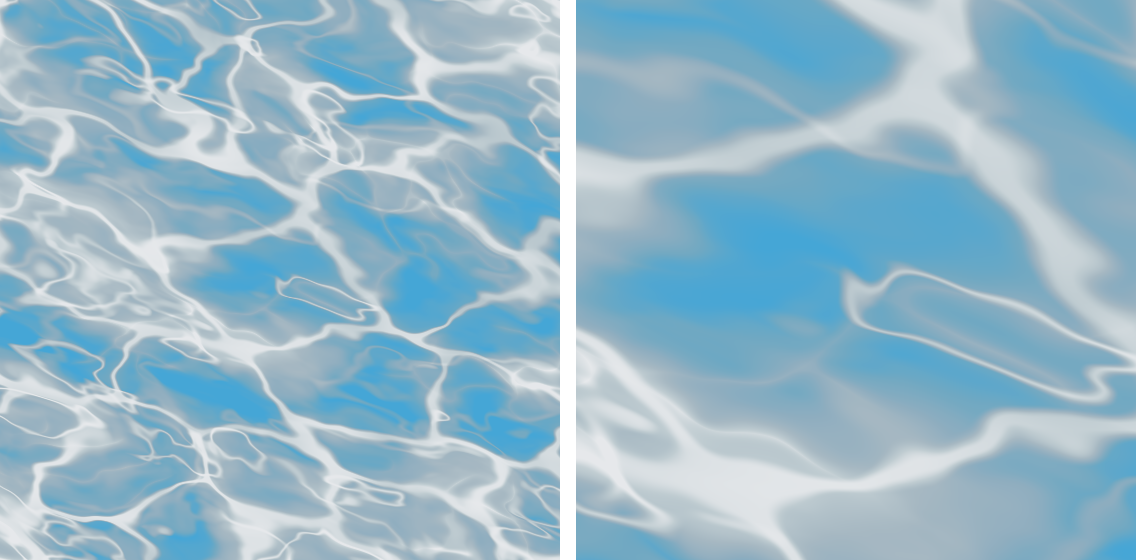
Left: the whole. Right: its middle third, enlarged.
A three.js fragment shader for this texture:

```glsl
// Sunlit pool water: a web of bright caustic lines over grey veils and clear blue.
varying vec2 vUv;

const vec3 DEEP_BLUE  = vec3(0.27, 0.65, 0.84);
const vec3 SOFT_BLUE  = vec3(0.44, 0.66, 0.76);
const vec3 GREY_BLUE  = vec3(0.56, 0.68, 0.75);
const vec3 PALE_GREY  = vec3(0.65, 0.72, 0.76);
const vec3 LIGHT_GREY = vec3(0.75, 0.80, 0.82);
const vec3 GLINT      = vec3(0.90, 0.91, 0.92);

const vec2 WEB_SCALE   = vec2(3.6, 6.2);  // main cells across and up
const vec2 FINE_SCALE  = vec2(6.5, 12.0); // faint second web
const vec2 VEIL_SCALE  = vec2(4.0, 8.0);
const float SLANT      = 0.28;            // lines fall to the right
const float WARP       = 0.95;            // bending of the web
const float JOINT      = 22.0;            // lower values swell the junctions
const float VEIL_LEVEL = 0.56;

float hash(vec2 p) {
  vec3 q = fract(p.xyx * 0.1031);
  q += dot(q, q.yzx + 33.33);
  return fract((q.x + q.y) * q.z);
}

vec2 hash2(vec2 p) {
  return vec2(hash(p + 17.3), hash(p + 71.9));
}

float noise(vec2 p) {
  vec2 i = floor(p), f = fract(p);
  f = f * f * f * (f * (f * 6.0 - 15.0) + 10.0);
  return mix(mix(hash(i), hash(i + vec2(1.0, 0.0)), f.x),
             mix(hash(i + vec2(0.0, 1.0)), hash(i + 1.0), f.x), f.y);
}

float fbm(vec2 p) {
  float sum = 0.0, amp = 0.5;
  for (int i = 0; i < 4; i++) {
    sum += amp * noise(p);
    p = mat2(1.6, 0.9, -0.9, 1.6) * p + 19.7;
    amp *= 0.5;
  }
  return sum / 0.9375;
}

// Distance to the nearest cell border, rounded where borders meet
float webDistance(vec2 p) {
  vec2 cell = floor(p), f = fract(p), nearest = vec2(0.0), home = vec2(0.0);
  float best = 9.0;
  for (int y = -1; y <= 1; y++)
    for (int x = -1; x <= 1; x++) {
      vec2 g = vec2(float(x), float(y));
      vec2 r = g + hash2(cell + g) - f;
      float d = dot(r, r);
      if (d < best) { best = d; nearest = r; home = g; }
    }
  float sum = 0.0;
  for (int y = -2; y <= 2; y++)
    for (int x = -2; x <= 2; x++) {
      vec2 g = home + vec2(float(x), float(y));
      vec2 r = g + hash2(cell + g) - f;
      vec2 gap = r - nearest;
      if (dot(gap, gap) > 0.0001)
        sum += exp(-JOINT * dot(0.5 * (r + nearest), normalize(gap)));
    }
  return max(-log(sum) / JOINT, 0.0);
}

// Thin line along a level curve of noise, closing into loops
float filament(vec2 p, float level, float width) {
  return 1.0 - smoothstep(0.0, width, abs(fbm(p) - level));
}

vec3 waterColour(float tone) {
  float t = clamp(tone, 0.0, 1.0) * 5.0;
  vec3 c = mix(DEEP_BLUE, SOFT_BLUE, clamp(t, 0.0, 1.0));
  c = mix(c, GREY_BLUE, clamp(t - 1.0, 0.0, 1.0));
  c = mix(c, PALE_GREY, clamp(t - 2.0, 0.0, 1.0));
  c = mix(c, LIGHT_GREY, clamp(t - 3.0, 0.0, 1.0));
  return mix(c, GLINT, clamp(t - 4.0, 0.0, 1.0));
}

void main() {
  vec2 p = vec2(vUv.x, vUv.y + SLANT * vUv.x);

  // Bend the surface with broad and fine ripples
  vec2 w = p * WEB_SCALE;
  vec2 bend = vec2(fbm(w * 1.1 + 3.1), fbm(w * 1.1 + 47.6)) - 0.5;
  vec2 ripple = vec2(noise(w * 5.0 + 8.2), noise(w * 5.0 + 31.4)) - 0.5;
  vec2 flow = WARP * bend + 0.09 * ripple;

  // Grey veils between patches of clear blue
  float veil = smoothstep(0.30, 0.70, fbm(p * VEIL_SCALE + 1.6 * flow + 5.0));
  float streak = fbm(p * vec2(9.0, 26.0) + 3.0 * flow);
  float tone = VEIL_LEVEL * veil + 0.30 * (streak - 0.5);

  // Faint filaments and the fine web
  float patchy = smoothstep(0.35, 0.65, noise(p * vec2(5.0, 9.0) + 60.0));
  float fine = webDistance(p * FINE_SCALE + 2.2 * flow + 11.0);
  tone += 0.26 * patchy * exp(-fine * 11.0);
  tone += 0.24 * filament(p * vec2(4.5, 9.0) + flow + 27.0, 0.53, 0.045);
  float loops = filament(p * vec2(5.0, 11.0) + flow + 83.0, 0.66, 0.035);
  tone = mix(tone, 0.95, 0.75 * loops);

  // Main web: bright core of changing width inside a soft halo
  float edge = webDistance(w + flow);
  float swell = noise(w * 1.7 + 90.0);
  float width = mix(0.035, 0.13, swell * swell);
  float core = 1.0 - smoothstep(0.15 * width, width, edge);
  tone += 0.24 * exp(-edge * 8.0);
  tone = mix(tone, 1.0, core * mix(0.6, 1.0, noise(w * 2.3 + 40.0)));

  gl_FragColor = vec4(waterColour(tone), 1.0);
}
```
